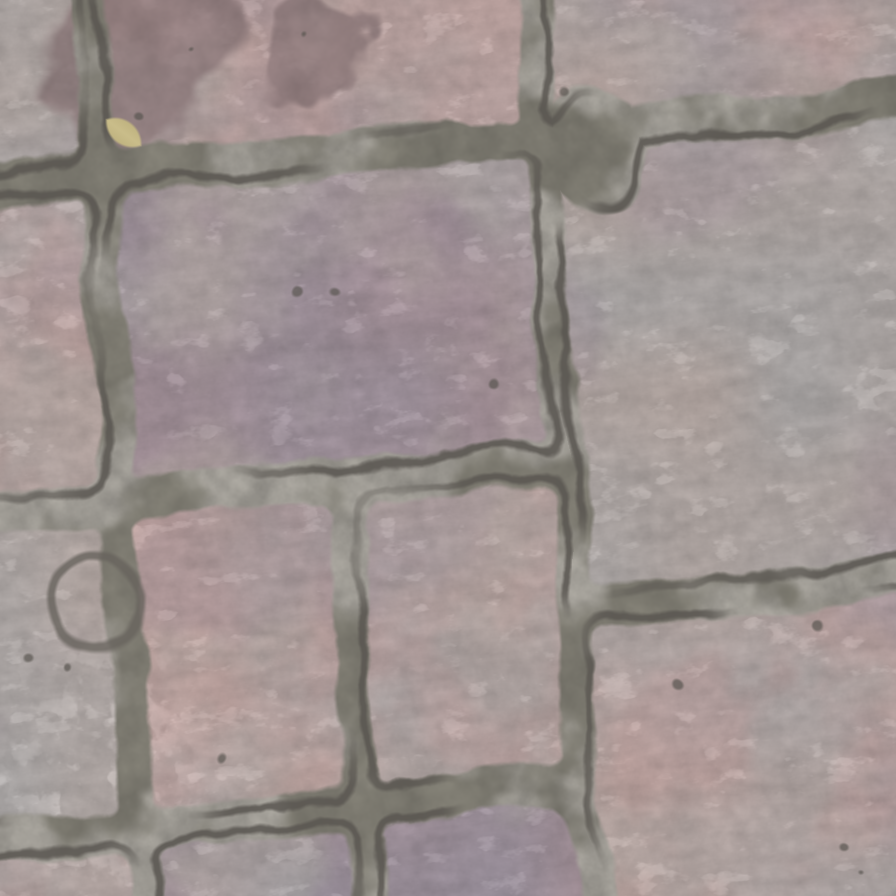
Reproduce this texture procedurally as a Shadertoy shader.

```glsl
// Worn pink, grey and mauve paving stones with cracked, mossy mortar joints.
#define PINK vec3(0.695, 0.605, 0.595)
#define GREY vec3(0.655, 0.625, 0.615)
#define MAUVE vec3(0.595, 0.540, 0.575)
#define MORTAR vec3(0.605, 0.592, 0.565)
#define MOSS vec3(0.455, 0.445, 0.405)
#define CRACK vec3(0.350, 0.335, 0.315)
#define STAIN vec3(0.530, 0.455, 0.460)
#define LEAF vec3(0.790, 0.740, 0.540)
#define COLUMN_WIDTH 0.5
#define JOINT vec2(0.021, 0.025)
#define ROUGHNESS 0.016
#define GRAIN 0.13

float hash(vec2 p) {
    return fract(sin(dot(p, vec2(127.1, 311.7))) * 43758.5453);
}

float noise(vec2 p) {
    vec2 i = floor(p), f = fract(p);
    f = f * f * (3.0 - 2.0 * f);
    return mix(mix(hash(i), hash(i + vec2(1, 0)), f.x),
               mix(hash(i + vec2(0, 1)), hash(i + vec2(1, 1)), f.x), f.y);
}

float fbm(vec2 p) {
    float sum = 0.0, amp = 0.533;
    for (int i = 0; i < 4; i++) {
        sum += amp * noise(p);
        p = mat2(1.6, 1.2, -1.2, 1.6) * p + 7.3;
        amp *= 0.5;
    }
    return sum;
}

float roundBox(vec2 p, vec2 halfSize, float r) {
    vec2 q = abs(p) - halfSize + r;
    return length(max(q, 0.0)) + min(max(q.x, q.y), 0.0) - r;
}

// Soft round mask
float blob(vec2 p, vec2 centre, float r, float soft) {
    return 1.0 - smoothstep(r - soft, r + soft, length(p - centre));
}

// Signed distance to the nearest stone; cell receives column, row and half
float stoneDistance(vec2 p, out vec3 cell) {
    float x = p.x - 0.13;
    float col = floor(x / COLUMN_WIDTH);
    float height = col > 0.5 ? 0.53 : 0.365;
    float row = floor((p.y - 0.83) / height);
    vec2 size = vec2(COLUMN_WIDTH, height);
    vec2 local = vec2(x, p.y - 0.83) - vec2(col, row) * size;
    float side = 0.0;
    if (abs(col) < 0.5 && row < -1.5) {
        size.x *= 0.5;
        side = floor(local.x / size.x);
        local.x -= side * size.x;
    }
    cell = vec3(col, row, side);
    return roundBox(local - 0.5 * size, 0.5 * size - JOINT, 0.012);
}

// Face of one stone: base tint, worn patches and brushed streaks
vec3 stoneColour(vec2 uv, vec2 p, vec3 cell) {
    float cool = mod(cell.x + cell.y + step(0.5, cell.x), 2.0);
    vec3 coolTint = abs(cell.x) < 0.5 ? MAUVE : GREY;
    float patches = fbm(uv * 7.0 + cell.xy * 3.7);
    vec3 c = mix(PINK, coolTint, cool);
    c = mix(c, GREY, 0.75 * smoothstep(0.38, 0.68, patches));
    c = mix(c, MAUVE, 0.4 * smoothstep(0.55, 0.75, fbm(uv * 5.0 + 31.0)));
    c += vec3(0.035, 0.0, -0.015) * (noise(uv * 9.0 + 50.0) - 0.5);
    float streaks = fbm(p * vec2(22.0, 75.0));
    float speckle = fbm(uv * 75.0);
    c *= 1.0 + GRAIN * (streaks + speckle - 1.0);
    c += 0.06 * smoothstep(0.62, 0.78, fbm(p * vec2(35.0, 60.0) + 9.0));
    return c;
}

void mainImage(out vec4 fragColor, in vec2 fragCoord) {
    vec2 uv = fragCoord / iResolution.xy;

    // Leaning layout with wandering edges
    vec2 p = uv + vec2(0.065 * (uv.y - 0.5), -0.09 * (uv.x - 0.4));
    vec2 wobble = vec2(fbm(uv * 9.0), fbm(uv * 9.0 + 20.0)) - 0.5;
    vec2 q = p + 2.0 * ROUGHNESS * wobble;
    vec3 cell;
    float d = stoneDistance(q, cell) + 0.4 * ROUGHNESS * (fbm(uv * 45.0) - 0.5);
    d = max(d, 0.065 - length(uv + wobble * 0.06 - vec2(0.67, 0.835)));

    // Stones and damp stains
    vec3 stone = stoneColour(uv, p, cell);
    vec2 rough = uv + 0.16 * wobble;
    float damp = max(blob(rough, vec2(0.15, 0.92), 0.11, 0.012),
                     blob(rough, vec2(0.36, 0.94), 0.045, 0.006));
    stone = mix(stone, STAIN * (0.85 + 0.3 * fbm(uv * 30.0)), 0.8 * damp);
    float scuffs = blob(rough, vec2(0.11, 0.14), 0.11, 0.07);
    stone += 0.09 * scuffs * smoothstep(0.5, 0.65, fbm(uv * 38.0));

    // Gritty mortar, mossy along the upper course
    vec3 mortar = MORTAR * (0.86 + 0.3 * fbm(uv * 48.0));
    float course = 1.0 - smoothstep(0.02, 0.06, abs(p.y - 0.835));
    float moss = smoothstep(0.42, 0.65, fbm(uv * 11.0 + 4.0) + 0.17 * course);
    mortar = mix(mortar, MOSS * (0.85 + 0.3 * fbm(uv * 35.0)), 0.85 * moss);
    vec3 colour = mix(stone, mortar, smoothstep(-0.003, 0.004, d));

    // Broken dark cracks beside the stones
    float offset = 0.003 + 0.013 * noise(uv * 16.0);
    float gate = smoothstep(0.42, 0.65, noise(uv * 6.5 + cell.xy * 7.3 + cell.z * 3.1));
    float crack = 1.0 - smoothstep(0.0015, 0.0075, abs(d - offset));
    colour = mix(colour, CRACK, 0.85 * crack * gate);

    // Round inset plug
    float ring = abs(length(uv + 0.03 * wobble - vec2(0.11, 0.325)) - 0.053);
    float ringMask = 1.0 - smoothstep(0.002, 0.009, ring);
    colour = mix(colour, CRACK * 1.15, 0.8 * ringMask);

    // Scattered pits
    for (float i = 0.0; i < 14.0; i++) {
        vec2 centre = vec2(hash(vec2(i, 2.0)), hash(vec2(i, 5.0)));
        float r = 0.002 + 0.004 * hash(vec2(i, 8.0));
        colour = mix(colour, CRACK, 0.7 * blob(uv + 0.03 * wobble, centre, r, 0.002));
    }

    // Fallen leaf, the overlap of two discs
    vec2 leaf = mat2(0.8, 0.6, -0.6, 0.8) * (uv - vec2(0.138, 0.852));
    float leafEdge = length(vec2(abs(leaf.y) + 0.016, leaf.x)) - 0.029;
    colour = mix(colour, LEAF - 3.0 * abs(leaf.y), 1.0 - smoothstep(-0.002, 0.002, leafEdge));

    fragColor = vec4(clamp(colour, 0.0, 1.0), 1.0);
}
```
